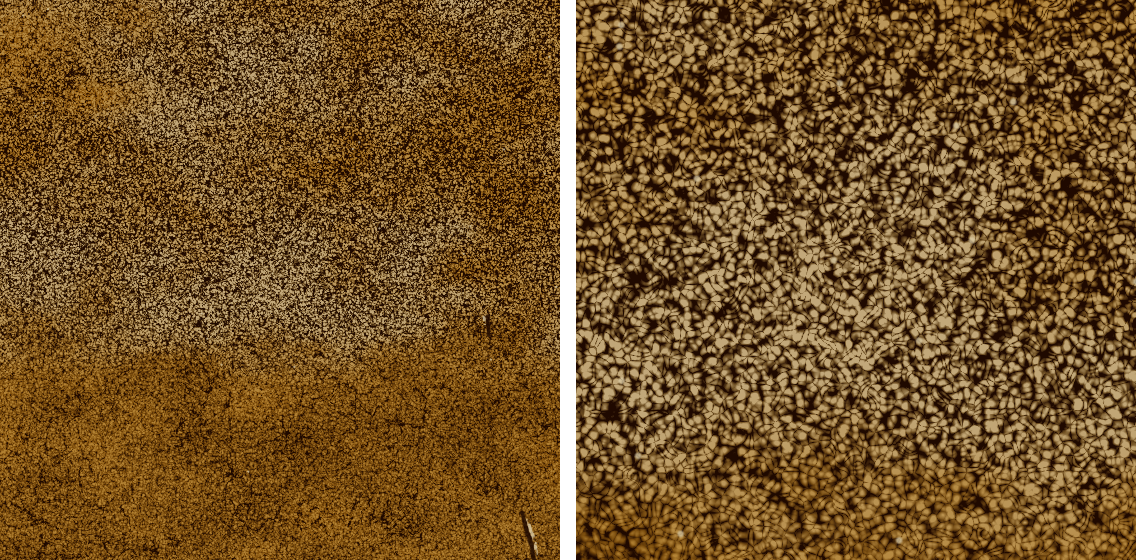
Left: the whole. Right: its middle third, enlarged.
Give the GLSL for this texture, as a WebGL 1 fragment shader.

```glsl
precision highp float;
// Weathered rust-brown surface: fine cellular grain, coarse and grey above,
// softer and more orange below, with hairline cracks, flecks and scratches.
// Broad value noise sets local hue and contrast; two cell layers draw the grain.
uniform vec2 u_resolution;

const vec3 PIT = vec3(0.12, 0.035, 0.00);
const vec3 RUST = vec3(0.47, 0.29, 0.045);
const vec3 OCHRE = vec3(0.70, 0.51, 0.20);
const vec3 EARTH = vec3(0.43, 0.31, 0.14);
const vec3 SAND = vec3(0.76, 0.66, 0.48);
const vec3 AMBER = vec3(0.60, 0.36, 0.03);
const vec3 CHALK = vec3(0.86, 0.80, 0.65);

vec2 hash2(vec2 p) {
  vec3 q = fract(p.xyx * vec3(0.1031, 0.1030, 0.0973));
  q += dot(q, q.yzx + 33.33);
  return fract((q.xx + q.yz) * q.zy);
}

float valueNoise(vec2 p) {
  vec2 i = floor(p), f = fract(p);
  f = f * f * (3.0 - 2.0 * f);
  float low = mix(hash2(i).x, hash2(i + vec2(1.0, 0.0)).x, f.x);
  float high = mix(hash2(i + vec2(0.0, 1.0)).x, hash2(i + 1.0).x, f.x);
  return mix(low, high, f.y);
}

float layeredNoise(vec2 p) {
  float sum = 0.0, weight = 0.5;
  for (int k = 0; k < 4; k++) {
    sum += weight * valueNoise(p);
    p = p * 2.03 + 17.7;
    weight *= 0.5;
  }
  return sum / 0.9375;
}

// Distances to the nearest and second nearest cell points.
vec2 cellDistances(vec2 p) {
  vec2 i = floor(p), f = fract(p), best = vec2(8.0);
  for (int y = -1; y <= 1; y++) {
    for (int x = -1; x <= 1; x++) {
      vec2 cell = vec2(float(x), float(y));
      float d = length(cell + hash2(i + cell) - f);
      best.y = min(best.y, max(best.x, d));
      best.x = min(best.x, d);
    }
  }
  return best;
}

// Gap between both distances: zero on the cell borders.
float cellGap(vec2 p) {
  vec2 d = cellDistances(p);
  return d.y - d.x;
}

// Ragged grain around zero: raised cells crossed by a layer of dots.
float grainHeight(vec2 uv) {
  vec2 wobble = vec2(valueNoise(uv * 120.0), valueNoise(uv * 120.0 + 50.0)) - 0.5;
  float ridges = sqrt(cellGap(uv * 172.0 + 1.5 * wobble)) - 0.52;
  float dots = 0.46 - cellDistances(uv * 178.0 + 40.0 - 1.5 * wobble).x;
  return 0.75 * ridges + 0.75 * dots + 0.35 * (valueNoise(uv * 250.0) - 0.5);
}

// Soft spot with separate horizontal and vertical radii.
float blob(vec2 p, vec2 center, vec2 radius) {
  vec2 d = (p - center) / radius;
  return exp(-dot(d, d));
}

// Line from a to b with soft edges.
float stroke(vec2 p, vec2 a, vec2 b, float width) {
  vec2 ab = b - a;
  float t = clamp(dot(p - a, ab) / dot(ab, ab), 0.0, 1.0);
  return 1.0 - smoothstep(0.4 * width, width, length(p - a - t * ab));
}

// Sparse round flecks, one possible per grid cell.
float flecks(vec2 p, float scale, float share) {
  vec2 cell = floor(p * scale);
  vec2 offset = 0.3 + 0.4 * hash2(cell + 71.0);
  float present = step(1.0 - share, hash2(cell + 13.0).x);
  return present * (1.0 - smoothstep(0.08, 0.24, length(fract(p * scale) - offset)));
}

vec3 ramp(float v, vec3 low, vec3 middle, vec3 high) {
  return mix(mix(low, middle, clamp(v * 2.0, 0.0, 1.0)), high, clamp(v * 2.0 - 1.0, 0.0, 1.0));
}

void main() {
  vec2 uv = gl_FragCoord.xy / u_resolution;
  float patches = layeredNoise(uv * vec2(3.5, 7.0) + 4.0) - 0.5;
  float mottling = layeredNoise(uv * vec2(11.0, 15.0) + 31.0) - 0.5;

  // Broad zones: rough upper part, chalky band, orange corner
  float edge = uv.y + 0.08 * (uv.x - 0.5) + 0.2 * patches + 0.12 * mottling;
  float rough = smoothstep(0.29, 0.52, edge);
  float corner = blob(uv, vec2(0.04, 0.92), vec2(0.15, 0.11));
  corner = max(corner, blob(uv, vec2(0.16, 0.83), vec2(0.12, 0.045)));
  corner = max(corner, 0.8 * blob(uv, vec2(0.24, 0.97), vec2(0.06, 0.05)));
  corner *= clamp(1.0 + 1.5 * mottling, 0.0, 1.0);
  rough *= 1.0 - 0.8 * corner;
  float band = blob(uv, vec2(0.25, 0.54 - 0.05 * uv.x), vec2(0.55, 0.08));
  float grey = rough * clamp(0.62 + 1.8 * patches + 1.2 * mottling + 0.4 * band, 0.0, 1.0);

  // Fine grain, stronger where the surface is rough
  float value = 0.55 + grainHeight(uv) * mix(0.95, 1.85, rough);
  value += 0.3 * mottling + 0.2 * patches + 0.05 * corner - 0.05 * rough * (1.0 - band);

  // Hairline cracks, broken up by patches
  vec2 bend = vec2(layeredNoise(uv * 26.0), layeredNoise(uv * 26.0 + 9.0)) - 0.5;
  float crack = 1.0 - smoothstep(0.02, 0.09, cellGap(uv * vec2(27.0, 20.0) + 1.6 * bend));
  crack *= smoothstep(0.38, 0.66, layeredNoise(uv * 14.0 + 60.0)) * mix(0.35, 0.1, rough);
  vec2 bent = uv + 0.012 * bend;
  float seam = stroke(bent, vec2(0.412, 0.14), vec2(0.410, 0.39), 0.003);
  seam = max(seam, stroke(bent, vec2(0.41, 0.502), vec2(0.63, 0.504), 0.003));
  seam = max(seam, stroke(bent, vec2(0.0, 0.115), vec2(0.09, 0.06), 0.003));
  value -= crack + 0.35 * seam * smoothstep(0.25, 0.6, valueNoise(uv * 45.0));

  vec3 warm = mix(RUST, AMBER, clamp(0.8 * corner + 0.9 * mottling * (1.0 - rough), 0.0, 1.0));
  vec3 color = mix(ramp(value, PIT, warm, OCHRE), ramp(value, PIT, EARTH, SAND), grey);

  // Pale flecks and the two chipped scratches
  color = mix(color, CHALK, 0.75 * flecks(uv, 85.0, mix(0.002, 0.012, rough)));
  float gouge = stroke(bent, vec2(0.932, 0.085), vec2(0.953, 0.0), 0.005);
  gouge = max(gouge, stroke(bent, vec2(0.869, 0.437), vec2(0.873, 0.40), 0.005));
  float chip = stroke(bent, vec2(0.942, 0.072), vec2(0.957, 0.01), 0.004);
  chip = max(chip, stroke(bent, vec2(0.863, 0.436), vec2(0.867, 0.405), 0.003));
  color = mix(color, PIT, 0.85 * gouge);
  color = mix(color, CHALK, 0.8 * chip * smoothstep(0.4, 0.65, valueNoise(uv * 130.0)));
  gl_FragColor = vec4(color, 1.0);
}
```
